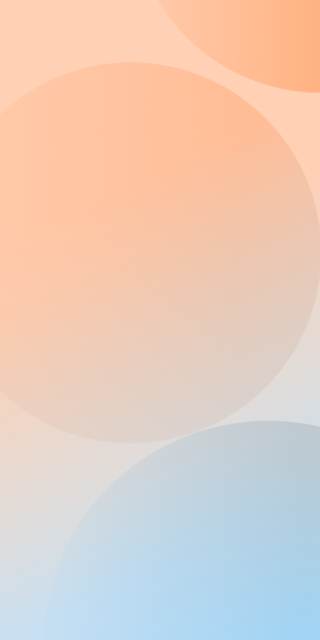
This background is drawn by a Shadertoy shader. Its source:

```glsl
#define PEACH vec3(1.0, 0.817, 0.708)
#define MIST vec3(0.872, 0.863, 0.859)
#define ICE vec3(0.784, 0.878, 0.949)
#define EMBER vec3(1.0, 0.741, 0.588)
#define SAND vec3(0.847, 0.822, 0.808)
#define APRICOT vec3(1.0, 0.698, 0.51)
#define SLATE vec3(0.757, 0.788, 0.808)
#define SKY vec3(0.625, 0.831, 0.961)
#define SLANT 0.5
#define GRAIN 0.003

// Linear ramp from 0 at a to 1 at b
float ramp(float a, float b, float x) {
    return clamp((x - a) / (b - a), 0.0, 1.0);
}

// Antialiased disc coverage
float disc(vec2 p, vec2 center, float radius) {
    float pixel = 1.0 / iResolution.x;
    return 1.0 - smoothstep(-pixel, pixel, length(p - center) - radius);
}

float hash(vec2 p) {
    return fract(sin(dot(p, vec2(12.9898, 78.233))) * 43758.5453);
}

void mainImage(out vec4 fragColor, in vec2 fragCoord) {
    // Canvas is one unit wide and two units tall
    vec2 p = fragCoord / iResolution.xy * vec2(1.0, 2.0);
    float depth = 2.0 - p.y + SLANT * p.x;

    // Slanted backdrop: peach to mist to ice
    vec3 color = mix(PEACH, MIST, ramp(1.02, 1.68, depth));
    color = mix(color, ICE, ramp(1.68, 2.02, depth));

    // Upper right disc, stronger towards the corner
    float apricotFade = mix(0.25, 1.0, ramp(0.5, 1.0, p.x));
    color = mix(color, APRICOT, apricotFade * disc(p, vec2(1.003, 2.305), 0.595));

    // Large central disc, cooling along the slant
    vec3 warm = mix(EMBER, SAND, ramp(0.78, 1.67, depth));
    float warmFade = mix(0.4, 1.0, ramp(0.0, 0.75, p.x));
    color = mix(color, warm, warmFade * disc(p, vec2(0.409, 1.21), 0.595));

    // Lower disc, dissolving into the backdrop on its left
    vec3 cool = mix(SKY, SLATE, ramp(0.0, 0.68, p.y));
    float coolFade = ramp(0.08, 0.93, p.x);
    color = mix(color, cool, coolFade * disc(p, vec2(0.8385, -0.018), 0.703));

    // Faint grain against banding
    color += GRAIN * (hash(floor(p * 256.0)) - 0.5);
    fragColor = vec4(color, 1.0);
}
```
